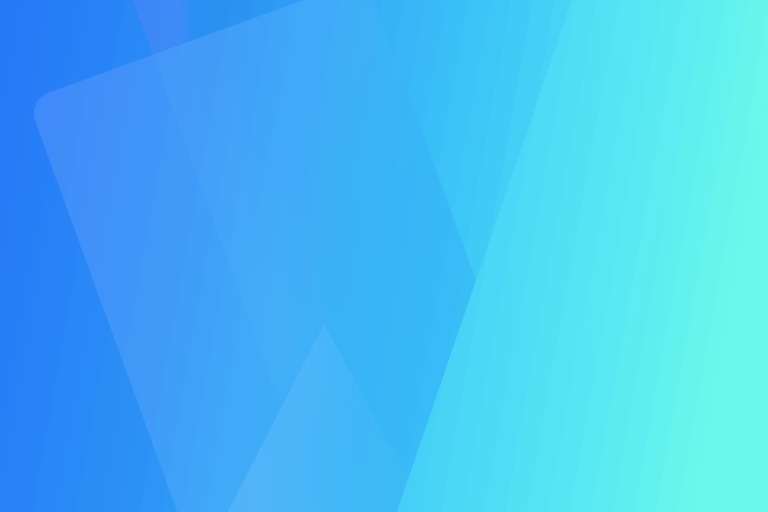
A WebGL 2 fragment shader for this background:

```glsl
#version 300 es
precision highp float;
// Blue to cyan backdrop with translucent geometric sheets: a tilted rounded
// card, a faint parallel sheet, a triangle and a bright slanted panel.
// Each sheet is a signed distance mask that tints a softly banded color ramp.

uniform vec2 u_resolution;
out vec4 fragColor;

// Layout, in canvas heights (the canvas spans 1.5 x 1)
const float ASPECT = 1.5;
const float RAMP_TILT = 0.18;
const float BAND_WIDTH = 0.042;
const float BAND_STRENGTH = 0.8;
const float CARD_ANGLE = 0.349;
const vec2 CARD_CORNER = vec2(0.054, 0.804);
const vec2 CARD_SIZE = vec2(0.703, 2.0);
const float CARD_RADIUS = 0.043;
const vec2 SHEET_TOP = vec2(0.26, 1.0);
const vec2 APEX = vec2(0.633, 0.367);
const vec2 APEX_SLOPES = vec2(0.513, 0.55);
const vec2 PANEL_FOOT = vec2(0.775, 0.0);
const float PANEL_SLOPE = 0.342;

// Ramp colors
const vec3 DEEP_BLUE = vec3(0.145, 0.475, 0.97);
const vec3 BLUE = vec3(0.17, 0.568, 0.96);
const vec3 SKY = vec3(0.24, 0.78, 0.97);
const vec3 CYAN = vec3(0.315, 0.885, 0.955);
const vec3 AQUA = vec3(0.42, 0.975, 0.92);

// Sheet tints
const vec3 PERIWINKLE = vec3(0.58, 0.70, 1.0);
const vec3 LIGHT_SKY = vec3(0.46, 0.76, 1.0);
const vec3 CARD_SHADE = vec3(0.18, 0.65, 0.95);
const vec3 VIOLET = vec3(0.60, 0.52, 1.0);
const vec3 SHEET_SHADE = vec3(0.15, 0.57, 0.92);
const vec3 PALE_BLUE = vec3(0.62, 0.83, 1.0);
const vec3 PALE_AQUA = vec3(0.42, 0.97, 0.96);

// Antialiased coverage of a signed distance
float coverage(float d) {
    float halfPixel = 0.75 / u_resolution.y;
    return 1.0 - smoothstep(-halfPixel, halfPixel, d);
}

float roundedBox(vec2 p, vec2 halfSize, float radius) {
    vec2 q = abs(p) - halfSize + radius;
    return length(max(q, 0.0)) + min(max(q.x, q.y), 0.0) - radius;
}

// Partly flattens t into steps with soft risers
float softBands(float t) {
    float s = t / BAND_WIDTH;
    float stepped = floor(s) + smoothstep(0.42, 0.58, fract(s));
    return mix(t, stepped * BAND_WIDTH, BAND_STRENGTH);
}

vec3 ramp(float t) {
    vec3 c = mix(DEEP_BLUE, BLUE, clamp((t + 0.14) / 0.39, 0.0, 1.0));
    c = mix(c, SKY, clamp((t - 0.25) / 0.55, 0.0, 1.0));
    c = mix(c, CYAN, clamp((t - 0.80) / 0.26, 0.0, 1.0));
    return mix(c, AQUA, clamp((t - 1.06) / 0.30, 0.0, 1.0));
}

void main() {
    vec2 p = gl_FragCoord.xy / u_resolution * vec2(ASPECT, 1.0);
    float t = softBands(p.x - RAMP_TILT * p.y);
    vec3 base = ramp(t);
    vec3 color = base;

    // Card axes: one along its top edge, one down its side
    vec2 along = vec2(cos(CARD_ANGLE), sin(CARD_ANGLE));
    vec2 down = vec2(along.y, -along.x);
    vec2 local = vec2(dot(p - CARD_CORNER, along), dot(p - CARD_CORNER, down));
    float card = coverage(roundedBox(local - 0.5 * CARD_SIZE, 0.5 * CARD_SIZE, CARD_RADIUS));

    // Parallel sheet: violet rim and shade above the card, a hint inside it
    float inset = dot(p - SHEET_TOP, along);
    float sheet = coverage(-inset);
    float rim = 0.18 * (1.0 - smoothstep(0.345, 0.385, p.x));
    float dim = 0.35 * smoothstep(0.345, 0.385, p.x) * (1.0 - smoothstep(0.15, 0.32, inset));
    float hint = 0.05 * (1.0 - smoothstep(0.03, 0.20, inset)) * smoothstep(0.15, 0.30, p.y);
    color = mix(color, SHEET_SHADE, sheet * dim * (1.0 - card));
    color = mix(color, VIOLET, sheet * rim * (1.0 - card));
    color = mix(color, PALE_BLUE, sheet * hint * card);

    // Rounded card: light on its left, shaded toward its right edge
    vec3 light = mix(PERIWINKLE, LIGHT_SKY, smoothstep(0.0, 0.45, t));
    float lightness = 0.23 * (1.0 - smoothstep(0.38, 0.74, t));
    float shade = mix(0.12, 0.36, smoothstep(0.05, 0.5, local.y)) * smoothstep(0.42, 0.80, t);
    color = mix(color, light, card * lightness);
    color = mix(color, CARD_SHADE, card * shade);

    // Triangle, fading to the right
    vec2 q = p - APEX;
    vec2 sides = (vec2(-q.x, q.x) + APEX_SLOPES * q.y) / sqrt(1.0 + APEX_SLOPES * APEX_SLOPES);
    float fade = mix(0.20, 0.05, smoothstep(0.45, 0.80, p.x));
    color = mix(color, PALE_BLUE, fade * coverage(max(sides.x, sides.y)));

    // Slanted panel over everything, brightest beside its edge
    vec2 r = p - PANEL_FOOT;
    float depth = (r.x - PANEL_SLOPE * r.y) / sqrt(1.0 + PANEL_SLOPE * PANEL_SLOPE);
    vec3 panel = mix(base, PALE_AQUA, 0.20 * (1.0 - smoothstep(0.0, 0.6, depth)));
    color = mix(color, panel, coverage(-depth));

    fragColor = vec4(color, 1.0);
}
```
